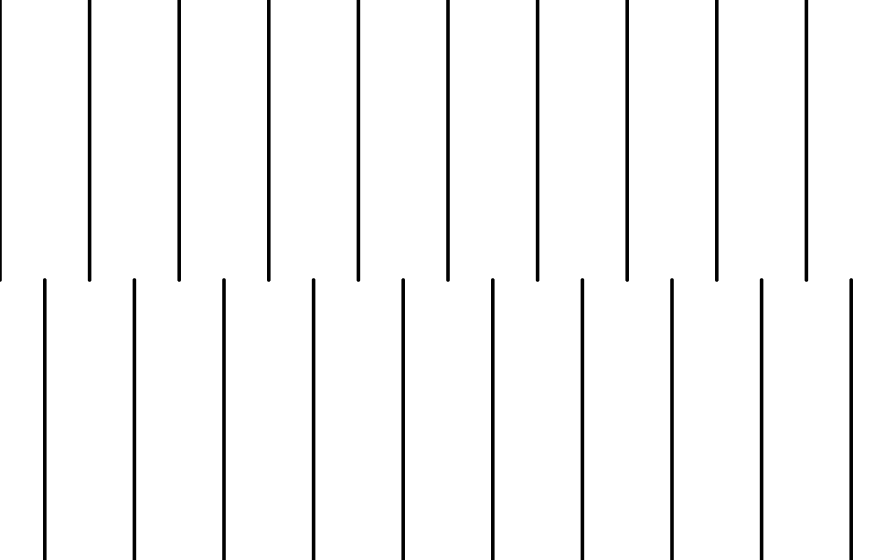
A Shadertoy shader for this pattern:

```glsl
// Two staggered rows of thin black round-capped vertical lines on white.
#define COLUMNS 10.0
#define SEAM 0.5
#define HALF_WIDTH 0.00318
#define STAGGER 0.5
#define PAPER vec3(1.0)
#define INK vec3(0.0)

// Distance to the nearest line of a row; rise is the height past its capped end.
float lineRow(float x, float rise, float period, float shift) {
    float column = clamp(round(x / period - shift), 0.0, COLUMNS - 1.0);
    float across = x - (column + shift) * period;
    return length(vec2(across, max(rise, 0.0))) - HALF_WIDTH;
}

void mainImage(out vec4 fragColor, in vec2 fragCoord) {
    // Canvas height is one unit
    vec2 p = fragCoord / iResolution.y;
    float pixel = 1.0 / iResolution.y;
    float period = iResolution.x / iResolution.y / COLUMNS;

    // Both rows end at the seam, the lower one shifted sideways
    float upper = lineRow(p.x, SEAM - p.y, period, 0.0);
    float lower = lineRow(p.x, p.y - SEAM, period, STAGGER);

    // Pixel-wide edge smoothing
    float coverage = clamp(0.5 - min(upper, lower) / pixel, 0.0, 1.0);
    fragColor = vec4(mix(PAPER, INK, coverage), 1.0);
}
```
